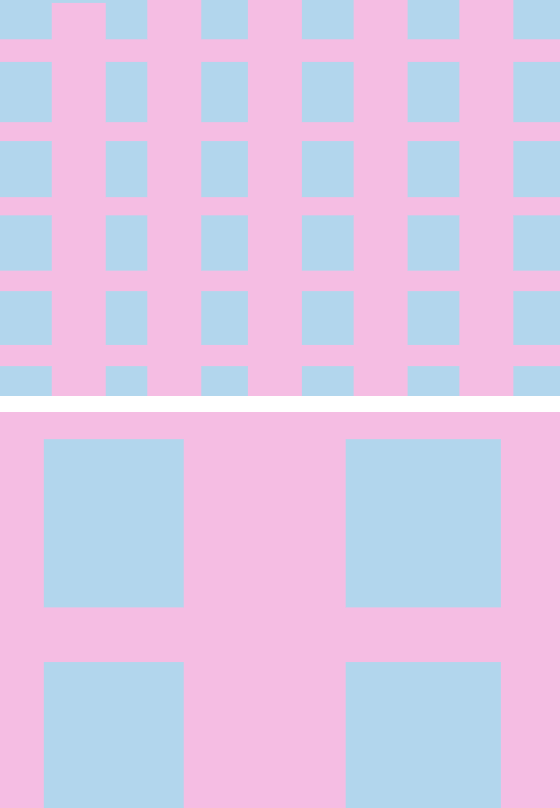
Top, the full canvas; bottom, a detail of the centre.
Give the GLSL for this pattern, as a Shadertoy shader.

```glsl
// Flat pink lattice over pale blue: five wide vertical bars cross five thin rails.
// Bars crowd together toward the left and rails vary in thickness; each band is
// an antialiased interval, and the bands are joined by taking the maximum coverage.

const vec3 BLUE = vec3(0.70, 0.84, 0.93);
const vec3 PINK = vec3(0.96, 0.74, 0.89);

const int COUNT = 5;                // bars across and rails down

// Bars, in canvas widths
const float BAR_LAST = 0.8685;      // centre of the rightmost bar
const float BAR_PITCH = 0.1888;
const float BAR_CROWDING = 0.00911; // pitch lost per step on the left
const float BAR_HALF = 0.0482;
const float FIRST_BAR_TOP = 0.9926; // the leftmost bar stops short, in canvas heights

// Rails from the bottom up, in canvas heights
const float RAIL_FIRST = 0.1022;
const float RAIL_PITCH = 0.1885;
const float TOP_RAIL_SHIFT = 0.0160;
const float RAIL_HALF[COUNT] = float[COUNT](0.0267, 0.0258, 0.0230, 0.0239, 0.0286);

// Coverage of a band around zero, softened over one pixel
float band(float offset, float halfWidth, float pixel) {
    return clamp((halfWidth - abs(offset)) / pixel + 0.5, 0.0, 1.0);
}

float barCentre(int i) {
    float k = float(max(2 - i, 0));
    return BAR_LAST - BAR_PITCH * float(COUNT - 1 - i) + BAR_CROWDING * k * (k + 1.0) * 0.5;
}

float railCentre(int i) {
    float shift = i == COUNT - 1 ? TOP_RAIL_SHIFT : 0.0;
    return RAIL_FIRST + RAIL_PITCH * float(i) + shift;
}

void mainImage(out vec4 fragColor, in vec2 fragCoord) {
    vec2 uv = fragCoord / iResolution.xy;
    vec2 pixel = 1.0 / iResolution.xy;
    float belowTop = clamp((FIRST_BAR_TOP - uv.y) / pixel.y + 0.5, 0.0, 1.0);

    float lattice = 0.0;
    for (int i = 0; i < COUNT; i++) {
        float bar = band(uv.x - barCentre(i), BAR_HALF, pixel.x);
        if (i == 0) bar *= belowTop;
        float rail = band(uv.y - railCentre(i), RAIL_HALF[i], pixel.y);
        lattice = max(lattice, max(bar, rail));
    }

    fragColor = vec4(mix(BLUE, PINK, lattice), 1.0);
}
```
